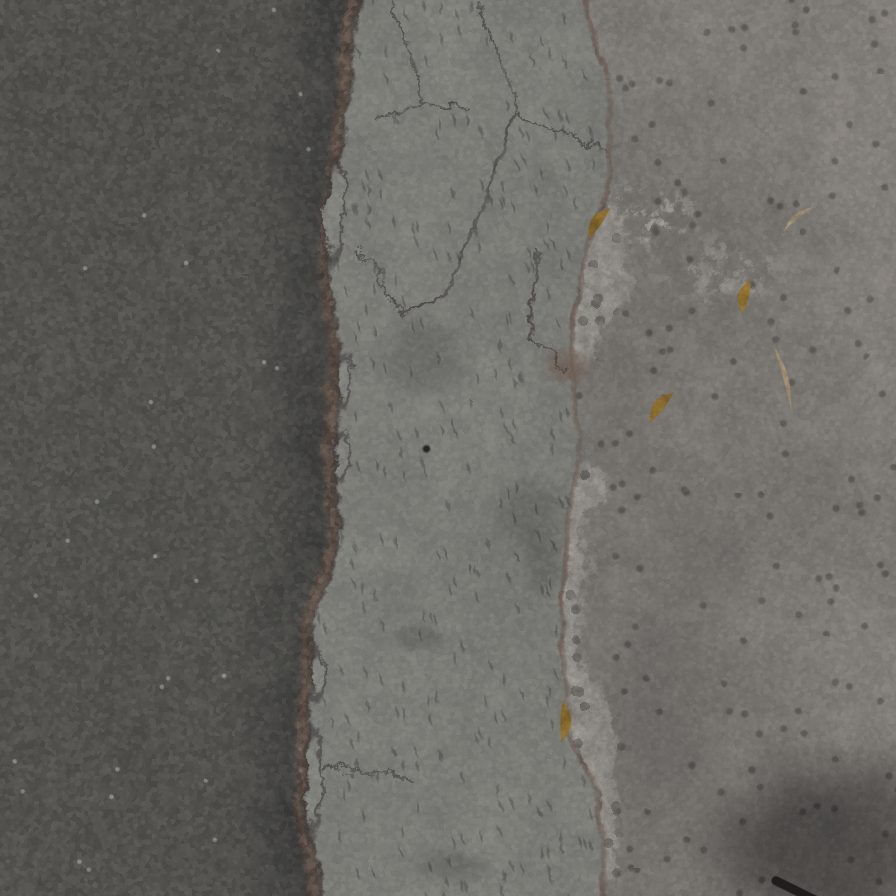
Give the GLSL for this texture, as a Shadertoy shader.

```glsl
const vec3 ASPHALT = vec3(.322, .32, .308), CURB = vec3(.482, .482, .464);
const vec3 SLAB_DARK = vec3(.425, .415, .4), SLAB_LIGHT = vec3(.52, .502, .485);
const vec3 RUBBLE = vec3(.58, .567, .545), RUST = vec3(.385, .322, .285);
const vec3 DARK = vec3(.25, .235, .225), OCHRE = vec3(.52, .41, .18);
const float GRAIN = .085, CRACK_WIDTH = .0022;

// Border positions, at even steps from bottom to top
const float EDGE[11] = float[](.362, .346, .347, .352, .382, .378, .379, .371, .378, .392, .402);
const float JOINT[11] = float[](.674, .669, .632, .627, .633, .645, .638, .65, .68, .679, .655);
// Centre, half size
const vec4 CHIPS[5] = vec4[](vec4(.374, .765, .011, .055), vec4(.382, .577, .008, .026),
  vec4(.383, .49, .008, .025), vec4(.355, .247, .009, .025), vec4(.35, .128, .01, .056));
const vec4 STAINS[5] = vec4[](vec4(.592, .425, .042, .045), vec4(.605, .365, .026, .035),
  vec4(.47, .289, .034, .016), vec4(.502, .035, .045, .02), vec4(.47, .6, .05, .045));
// Start, end
const vec4 CRACKS[12] = vec4[](vec4(.437, 1, .472, .885), vec4(.472, .885, .525, .88),
  vec4(.472, .885, .42, .87), vec4(.534, 1, .576, .876), vec4(.576, .876, .678, .83),
  vec4(.576, .876, .528, .75), vec4(.528, .75, .495, .668), vec4(.495, .668, .45, .648),
  vec4(.45, .648, .402, .72), vec4(.6, .725, .594, .62), vec4(.594, .62, .632, .585),
  vec4(.364, .144, .46, .13));
const vec4 LEAVES[6] = vec4[](vec4(.657, .733, .681, .768), vec4(.829, .65, .838, .688),
  vec4(.725, .528, .752, .562), vec4(.628, .218, .627, .172),
  vec4(.862, .617, .883, .542), vec4(.875, .742, .908, .769));

vec2 hash2(vec2 p) {
  vec3 q = fract(p.xyx * vec3(.1031, .103, .0973));
  q += dot(q, q.yzx + 33.33);
  return fract((q.xx + q.yz) * q.zy);
}

// Cellular noise: distance to the nearest seed, its random value
vec2 cells(vec2 p) {
  vec2 best = vec2(9, 0);
  for (int k = 0; k < 9; k++) {
    vec2 id = floor(p) + vec2(k % 3 - 1, k / 3 - 1), h = hash2(id + 70.);
    float d = length(id + h - p);
    if (d < best.x) best = vec2(d, fract(h.x * 17. + h.y * 31.));
  }
  return best;
}

// Layered, rotated sines
float ripples(vec2 p) {
  float sum = 0., amp = .5;
  for (int i = 0; i < 6; i++) {
    p = mat2(1.45, 1.1, -1.1, 1.45) * p + 1.7;
    sum += amp * sin(p.x + 1.4 * sin(p.y)) * cos(p.y * .8 + sin(p.x * .7));
    amp *= .72;
  }
  return sum;
}

float profile(float knots[11], float y) {
  float t = clamp(y, 0., .9999) * 10.;
  int i = int(t);
  return mix(knots[i], knots[i + 1], smoothstep(0., 1., fract(t)));
}

float segment(vec2 p, vec4 s) {
  vec2 d = s.zw - s.xy;
  return length(p - s.xy - d * clamp(dot(p - s.xy, d) / dot(d, d), 0., 1.));
}

float below(float edge, float soft, float x) { return 1. - smoothstep(edge - soft, edge + soft, x); }
float blob(vec2 p, vec4 b) { return below(.85, .5, length((p - b.xy) / b.zw)); }
float bump(float y, float c, float r) { return exp(-(y - c) * (y - c) / (r * r)); }

// Bent sliver, widest in the middle
float leaf(vec2 p, vec4 s, float width, float px) {
  vec2 d = s.zw - s.xy, n = vec2(-d.y, d.x) / length(d);
  float h = dot(p - s.xy, d) / dot(d, d), arch = sin(3.1416 * clamp(h, 0., 1.));
  return below(0., px, abs(dot(p - s.xy, n) - .004 * arch) - width * arch + step(.5, abs(h - .5)));
}

void mainImage(out vec4 fragColor, in vec2 fragCoord) {
  vec2 uv = fragCoord / iResolution.xy;
  float px = 1. / iResolution.y;
  float broad = ripples(uv * 5.), mid = ripples(uv * 17. + 4.), fine = ripples(uv * 55. + 9.);
  vec2 warped = uv + .007 * vec2(mid, fine) + .004 * vec2(fine, broad);
  vec2 grit = cells(uv * 190.), pits = cells(uv * 62.);
  float fromCurb = uv.x - profile(EDGE, uv.y) + .005 * mid + .003 * fine;
  float fromJoint = uv.x - profile(JOINT, uv.y) + .004 * mid + .002 * fine;

  // Asphalt, darker beside the curb
  vec3 asphalt = ASPHALT * (1. + .03 * broad + .1 * (grit.y - .5) + .05 * fine);
  asphalt *= 1. - .17 * smoothstep(-.11, -.015, fromCurb) * (1. + .5 * mid);
  asphalt += .2 * step(.985, pits.y) * below(.15, .07, pits.x);

  // Curb: stains and slanted scratches
  vec3 curb = CURB * (1. + .035 * broad + .04 * mid + .025 * fine);
  for (int i = 0; i < 5; i++) curb *= 1. - .15 * blob(warped, STAINS[i]) * (.8 + .5 * mid);
  vec2 scratch = cells(vec2(uv.x + .22 * uv.y + .006 * mid, uv.y) * vec2(150, 38));
  curb *= 1. - .2 * step(.84, scratch.y) * below(.24, .14, scratch.x);

  // Mottled slab
  float light = .4 + .28 * smoothstep(.62, .95, uv.y) + .25 * smoothstep(.78, 1., uv.x);
  light += .26 * broad + .22 * mid + .16 * fine - .3 * blob(uv, vec4(.74, .2, .09, .13));
  vec3 slab = mix(SLAB_DARK, SLAB_LIGHT, clamp(light, -.2, 1.3));
  slab *= 1. - .24 * step(.88, pits.y) * below(.24, .12, pits.x);

  // Pale rubble along the joint
  float reach = .055 * bump(uv.y, .68, .075) + .034 * bump(uv.y, .455, .025)
    + .022 * bump(uv.y, .36, .1) + .048 * bump(uv.y, .19, .065) + .018 * bump(uv.y, .05, .06);
  float rubble = below(0., .006, fromJoint - reach + .012 * fine) * smoothstep(.008, .018, reach);
  float spill = blob(warped, vec4(.725, .76, .055, .04)) + .6 * blob(warped, vec4(.81, .7, .075, .035));
  rubble = max(rubble, spill * smoothstep(-.1, .4, fine + .4 * mid));
  slab = mix(slab, RUBBLE * (1. + .12 * fine - .25 * step(.75, pits.y) * step(pits.x, .35)), .8 * rubble);

  // Joined surfaces with rusty seams
  vec3 col = mix(curb, slab, smoothstep(-px, px, fromJoint));
  col = mix(col, RUST, below(.003, .002, abs(fromJoint)) * (.5 + .3 * mid));
  col = mix(col, RUST * 1.12, .6 * blob(warped, vec4(.632, .59, .026, .017)));
  col = mix(asphalt, col, smoothstep(-.003, .002, fromCurb));
  float rust = below(.006, .006, abs(fromCurb + .009));
  col = mix(col, RUST * (1. + .18 * fine + .2 * (grit.y - .5)), rust * .8);

  // Chips with dark rims
  for (int i = 0; i < 5; i++) {
    float d = (length((warped - CHIPS[i].xy) / CHIPS[i].zw) - 1.) * CHIPS[i].z;
    col = mix(col, DARK, .6 * below(.0017, .0013, abs(d)));
    col = mix(col, CURB * (1.06 + .06 * fine), below(-.0015, .0015, d));
  }

  // Branching cracks
  float crack = 1.;
  for (int i = 0; i < 12; i++) crack = min(crack, segment(warped, CRACKS[i]));
  col = mix(col, DARK, (.6 + .25 * mid) * below(CRACK_WIDTH * .7, px, crack));

  // Grain and the shaded lower right
  col *= 1. + GRAIN * (grit.y - .5) - .04 * (grit.x - .4);
  col *= 1. - .36 * blob(uv + .02 * broad, vec4(.92, .05, .13, .11));

  // Leaves, straws, a hole and a stick
  for (int i = 0; i < 6; i++) {
    vec3 tint = i < 4 ? OCHRE : RUBBLE * vec3(1.04, .95, .8);
    col = mix(col, tint * (1. + .2 * fine), leaf(uv, LEAVES[i], i < 4 ? .006 : .0027, px));
  }
  col = mix(col, DARK * .6, below(.004, .002, length(uv - vec2(.476, .499))));
  col = mix(col, DARK * .5, below(.005, px, segment(uv, vec4(.866, .017, .925, -.012))));
  fragColor = vec4(col, 1);
}
```
